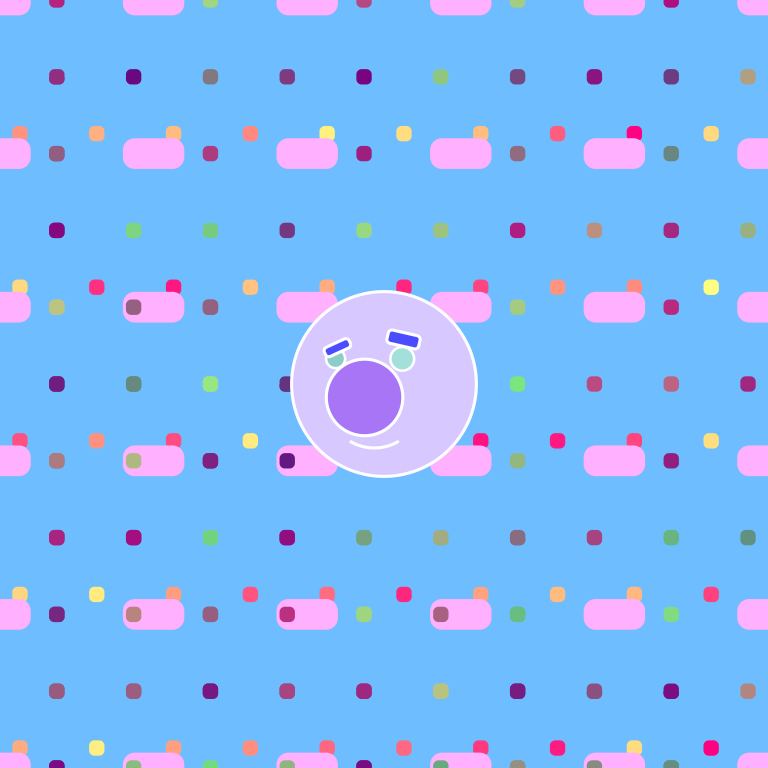
A WebGL 1 fragment shader for this pattern:

```glsl
precision highp float;
// A round cartoon face over a sky-blue field of pink pills and coloured dots.
// The field repeats rounded boxes on grids; hashed cell ids tint the dots.
// The face layers outlined discs, tilted brow boxes and an arc for the mouth.

uniform vec2 u_resolution;

#define PILL_STEP 0.2
#define DOT_STEP 0.1
#define DOT_SHIFT 0.026
#define DOT_HALF 0.01
#define DOT_ROUND 0.007
#define PILL_HALF vec2(0.04, 0.02)
#define PILL_ROUND 0.0155
#define OUTLINE 0.004
#define SKY vec3(0.43, 0.74, 1.0)
#define PINK vec3(1.0, 0.69, 1.0)
#define SKIN vec3(0.843, 0.79, 1.0)
#define BROW_BLUE vec3(0.30, 0.30, 1.0)

float hash(vec2 p) {
  return fract(sin(dot(p, vec2(127.1, 311.7))) * 43758.5453);
}

float roundBox(vec2 p, vec2 halfSize, float radius) {
  vec2 q = abs(p) - halfSize + radius;
  return length(max(q, 0.0)) + min(max(q.x, q.y), 0.0) - radius;
}

// Nearest grid point index, and the offset from that point
vec2 cellId(vec2 p, vec2 spacing) {
  return floor(p / spacing + 0.5);
}

vec2 cellOffset(vec2 p, vec2 spacing) {
  return p - spacing * cellId(p, spacing);
}

float pixelSize() {
  return 1.0 / min(u_resolution.x, u_resolution.y);
}

float cover(float d) {
  return clamp(0.5 - d / pixelSize(), 0.0, 1.0);
}

// Filled shape with a white band just outside its edge
vec3 outlined(vec3 base, vec3 fill, float d, float band) {
  base = mix(base, vec3(1.0), cover(d - band));
  return mix(base, fill, cover(d));
}

float browShape(vec2 p, float angle, vec2 halfSize) {
  float c = cos(angle), s = sin(angle);
  return roundBox(vec2(c * p.x + s * p.y, c * p.y - s * p.x), halfSize, 0.003);
}

float smileArc(vec2 p, float radius, float spread) {
  p.x = abs(p.x);
  vec2 tip = radius * vec2(sin(spread), -cos(spread));
  bool inside = atan(p.x, -p.y) < spread;
  return inside ? abs(length(p) - radius) : length(p - tip);
}

vec3 field(vec2 p) {
  vec3 color = SKY;

  // Warm dots, tucked behind the pills
  vec2 warmGrid = vec2(DOT_STEP, PILL_STEP);
  vec2 warmPos = p - DOT_SHIFT;
  vec3 warm = vec3(1.0, hash(cellId(warmPos, warmGrid) + 17.0), 0.5);
  float warmDist = roundBox(cellOffset(warmPos, warmGrid), vec2(DOT_HALF), DOT_ROUND);
  color = mix(color, warm, cover(warmDist));

  // Muted dots
  vec2 mutedPos = p + vec2(DOT_SHIFT, 0.0);
  vec2 mutedGrid = vec2(DOT_STEP);
  vec2 mutedId = cellId(mutedPos, mutedGrid);
  vec3 muted = vec3(0.38 + 0.37 * hash(mutedId), 0.95 * hash(mutedId + 41.0), 0.5);
  float mutedCover = cover(roundBox(cellOffset(mutedPos, mutedGrid), vec2(DOT_HALF), DOT_ROUND));
  color = mix(color, muted, mutedCover);

  // Pills; below the diagonal the muted dots lie on top
  vec2 pillId = cellId(p, vec2(PILL_STEP));
  float pill = roundBox(cellOffset(p, vec2(PILL_STEP)), PILL_HALF, PILL_ROUND);
  color = mix(color, PINK, cover(pill));
  float dotOnTop = 1.0 - step(4.5, pillId.x + pillId.y);
  return mix(color, muted, mutedCover * dotOnTop);
}

vec3 face(vec3 color, vec2 p) {
  color = outlined(color, SKIN, length(p - 0.5) - 0.1183, OUTLINE);

  // Eyes
  float leftEye = length(p - vec2(0.437, 0.533)) - 0.0107;
  float rightEye = length(p - vec2(0.5238, 0.5328)) - 0.0138;
  color = outlined(color, vec3(0.55, 0.80, 0.79), leftEye, 0.0033);
  color = outlined(color, vec3(0.64, 0.88, 0.86), rightEye, 0.0033);

  // Brows
  float leftBrow = browShape(p - vec2(0.4393, 0.5473), 0.43, vec2(0.0158, 0.0045));
  float rightBrow = browShape(p - vec2(0.5254, 0.558), -0.225, vec2(0.0192, 0.0068));
  color = outlined(color, BROW_BLUE, leftBrow, OUTLINE);
  color = outlined(color, BROW_BLUE, rightBrow, OUTLINE);

  // Nose and mouth
  float nose = length(p - vec2(0.4747, 0.4825)) - 0.0478;
  color = outlined(color, vec3(0.66, 0.46, 0.97), nose, OUTLINE);
  float mouth = smileArc(p - vec2(0.4874, 0.4785), 0.0618, 0.514);
  return mix(color, vec3(1.0), cover(mouth - 0.5 * OUTLINE));
}

void main() {
  vec2 p = (gl_FragCoord.xy - 0.5 * u_resolution) * pixelSize() + 0.5;
  gl_FragColor = vec4(face(field(p), p), 1.0);
}
```
